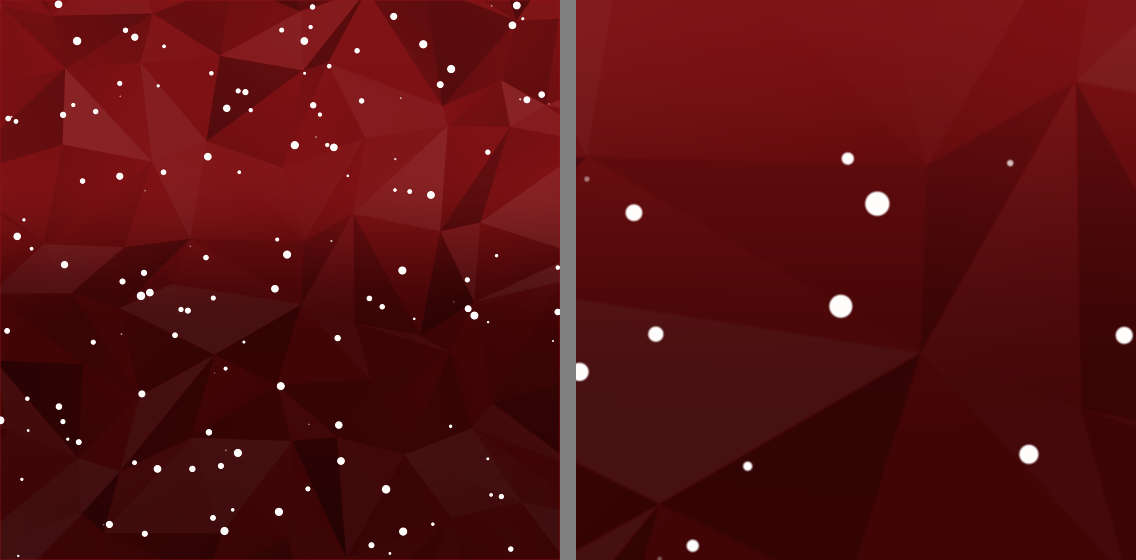
Left, the full canvas; right, a detail of the centre.
Reproduce this background procedurally as a three.js fragment shader.

```glsl
#define FACETS 7.5
#define JITTER 0.42
#define LIGHT_AMOUNT 0.75
#define DARK_AMOUNT 0.36
#define DOTS 135
#define DOT_MIN 0.0012
#define DOT_MAX 0.0076
#define SOFTNESS 0.002
#define TOP_RED vec3(0.485, 0.065, 0.075)
#define LOW_RED vec3(0.255, 0.018, 0.022)
#define DOT_WHITE vec3(1.0, 0.99, 0.99)

varying vec2 vUv;

float hash(vec2 p) {
  vec3 q = fract(vec3(p.xyx) * vec3(0.1031, 0.1030, 0.0973));
  q += dot(q, q.yzx + 33.33);
  return fract((q.x + q.y) * q.z);
}

vec2 hash2(vec2 p) {
  return vec2(hash(p + 17.3), hash(p + 71.9));
}

vec2 gridVertex(vec2 id) {
  return id + (hash2(id) * 2.0 - 1.0) * JITTER;
}

float cross2(vec2 a, vec2 b) {
  return a.x * b.y - a.y * b.x;
}

float edgeDistance(vec2 p, vec2 a, vec2 b) {
  return cross2(normalize(b - a), p - a);
}

// Soft coverage of a triangle of either winding
float triangleCoverage(vec2 p, vec2 a, vec2 b, vec2 c) {
  float winding = sign(cross2(b - a, c - a));
  float inside = min(winding * edgeDistance(p, a, b),
                 min(winding * edgeDistance(p, b, c),
                     winding * edgeDistance(p, c, a)));
  return clamp(inside / (SOFTNESS * FACETS) + 0.5, 0.0, 1.0);
}

// Signed tone of one facet, with a slight slope across it
float facetTone(vec2 p, vec2 center, vec2 seed) {
  float tone = hash(seed) * 2.0 - 1.0;
  vec2 slope = hash2(seed + 5.1) - 0.5;
  return tone * (0.3 + 0.7 * abs(tone)) + 0.5 * dot(p - center, slope);
}

// x: tone times coverage, y: coverage
vec2 facet(vec2 p, vec2 a, vec2 b, vec2 c, vec2 seed) {
  float cover = triangleCoverage(p, a, b, c);
  return vec2(facetTone(p, (a + b + c) / 3.0, seed), 1.0) * cover;
}

// Jittered grid whose cells are split along a random diagonal
float facetField(vec2 p) {
  vec2 cell = floor(p);
  vec2 sum = vec2(0.0);
  for (int j = -1; j <= 1; j++) {
    for (int i = -1; i <= 1; i++) {
      vec2 id = cell + vec2(float(i), float(j));
      vec2 a = gridVertex(id);
      vec2 b = gridVertex(id + vec2(1.0, 0.0));
      vec2 c = gridVertex(id + vec2(1.0, 1.0));
      vec2 d = gridVertex(id + vec2(0.0, 1.0));
      vec2 seed = id * 3.0 + 40.0;
      if (hash(id + 9.7) < 0.5) {
        sum += facet(p, a, b, c, seed) + facet(p, a, c, d, seed + 1.0);
      } else {
        sum += facet(p, a, b, d, seed) + facet(p, b, c, d, seed + 1.0);
      }
    }
  }
  return sum.x / max(sum.y, 0.001);
}

// Scattered round dots, the smallest ones fainter
float dots(vec2 p) {
  float cover = 0.0;
  for (int i = 0; i < DOTS; i++) {
    vec2 seed = vec2(float(i) * 1.7 + 3.0, float(i) * 0.9 + 8.0);
    float size = hash(seed + 31.0);
    float radius = mix(DOT_MIN, DOT_MAX, size);
    float gap = length(p - hash2(seed)) - radius;
    float disc = 1.0 - smoothstep(-0.5 * SOFTNESS, 0.5 * SOFTNESS, gap);
    cover = max(cover, disc * smoothstep(-0.1, 0.2, size));
  }
  return cover;
}

void main() {
  // Vertical fade, a little darker toward the bottom
  vec3 base = mix(LOW_RED, TOP_RED, smoothstep(0.41, 0.69, vUv.y));
  base *= 0.92 + 0.1 * smoothstep(0.0, 0.4, vUv.y);

  // Facets: dusty rose highlights and deep shadows
  float tone = facetField(vUv * FACETS + vec2(20.3, 30.6));
  vec3 rose = base.r * vec3(1.1, 0.32, 0.34);
  vec3 color = mix(base, rose, LIGHT_AMOUNT * clamp(tone, 0.0, 1.0));
  color *= 1.0 - DARK_AMOUNT * clamp(-tone, 0.0, 1.0);

  // Thin bright rim
  vec2 border = min(vUv, 1.0 - vUv);
  float rim = 1.0 - smoothstep(0.0, 0.003, min(border.x, border.y));
  color = mix(color, TOP_RED * 1.2, 0.5 * rim);

  color = mix(color, DOT_WHITE, dots(vUv));
  gl_FragColor = vec4(color, 1.0);
}
```
